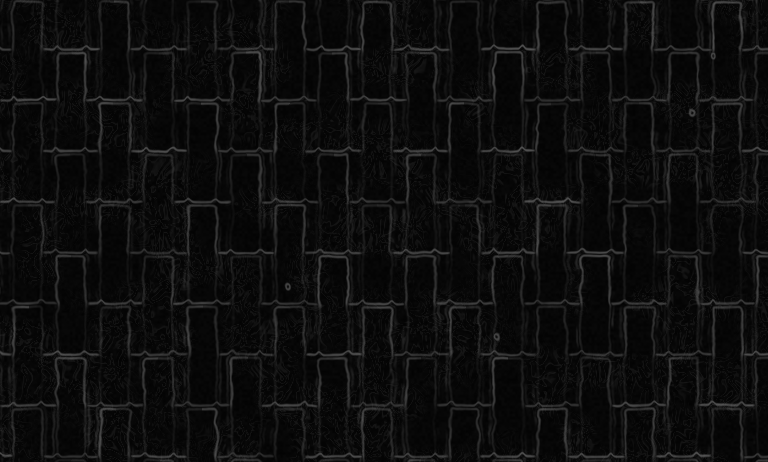
Write a Shadertoy shader that draws this pattern.

```glsl
// Dark wall of upright staggered bricks, drawn as thin worn grey edge lines.

const float COLUMNS = 17.57;      // brick columns across the canvas
const float BRICK_HEIGHT = 2.328; // in column widths
const float HALF_WIDTH = 0.325;   // half width of a brick face
const float LINE_WIDTH = 0.047;

float hash(vec2 p) {
    vec3 q = fract(p.xyx * vec3(0.1031, 0.1030, 0.0973));
    q += dot(q, q.yzx + 33.33);
    return fract((q.x + q.y) * q.z);
}

float noise(vec2 p) {
    vec2 cell = floor(p), f = fract(p);
    f = f * f * (3.0 - 2.0 * f);
    return mix(mix(hash(cell), hash(cell + vec2(1, 0)), f.x),
               mix(hash(cell + vec2(0, 1)), hash(cell + vec2(1, 1)), f.x), f.y);
}

float fbm(vec2 p) {
    float sum = 0.0, gain = 0.55;
    for (int i = 0; i < 3; i++) {
        sum += gain * noise(p);
        p = p * 2.03 + 17.3;
        gain *= 0.5;
    }
    return sum;
}

float roundedBox(vec2 p, vec2 halfSize, float radius) {
    vec2 q = abs(p) - halfSize + radius;
    return length(max(q, 0.0)) + min(max(q.x, q.y), 0.0) - radius;
}

float stroke(float dist, float width, float pixel) {
    return 1.0 - smoothstep(0.0, width + 0.3 * pixel, abs(dist));
}

// Face outline: bright around the upper half, faint below, with a patchy echo.
float brickEdges(vec2 local, vec2 id, float wear, float pixel) {
    vec2 center = vec2(0.0, 0.5 * BRICK_HEIGHT);
    float d = roundedBox(local - center, vec2(HALF_WIDTH, center.y - 0.045), 0.07);
    float upper = 1.0 - smoothstep(0.46, 0.54, local.y / BRICK_HEIGHT);
    float side = step(0.0, local.x);
    float strength = mix(0.35, 1.0, hash(id + vec2(side * 41.0, 7.0)));
    float outline = stroke(d, LINE_WIDTH, pixel) * mix(0.38, 1.0, upper);
    float echo = stroke(d - 0.085, LINE_WIDTH, pixel) * 0.42 * smoothstep(0.35, 0.7, wear);
    return max(outline, echo) * strength * mix(0.45, 1.1, wear);
}

// Bed joint: a line reaching both neighbours, with small bumps at the corners.
float bedJoint(vec2 local, vec2 id, float wear, float pixel) {
    float corner = abs(local.x) - HALF_WIDTH;
    float bump = 0.075 * exp(-corner * corner / 0.004);
    float reach = 1.0 - smoothstep(0.58, 0.68, abs(local.x));
    float strength = mix(0.65, 1.05, hash(id + 19.0));
    return stroke(local.y + 0.035 + bump, LINE_WIDTH, pixel) * reach * strength * mix(0.6, 1.1, wear);
}

// Rare small ring left by a chip in a brick face.
float chip(vec2 local, vec2 id, float pixel) {
    vec2 spot = vec2(hash(id + 3.0) - 0.5, hash(id + 5.0) * 1.8 + 0.25);
    float ring = length((local - spot) * vec2(1.0, 0.75)) - 0.045;
    return stroke(ring, 0.035, pixel) * step(0.94, hash(id + 11.0));
}

// Fine curling contours on the rough brick faces.
float surfaceContours(vec2 p) {
    vec2 bend = vec2(noise(p * 3.0), noise(p * 3.0 + 31.0));
    float height = fbm(p * vec2(5.0, 3.6) + bend * 1.5);
    float lines = 1.0 - smoothstep(0.0, 0.05, abs(fract(height * 5.0) - 0.5) * 0.2);
    return lines * smoothstep(0.3, 0.75, noise(p * 1.3 + 50.0));
}

void mainImage(out vec4 fragColor, in vec2 fragCoord) {
    float pixel = COLUMNS / iResolution.x;
    vec2 p = vec2(fragCoord.x, iResolution.y - fragCoord.y) * pixel - vec2(0.13, 0.0);

    // Uneven hand-laid edges
    vec2 wobble = vec2(fbm(p * vec2(2.5, 3.0)), fbm(p * 2.5 + 70.0)) - 0.48;
    vec2 q = p + wobble * vec2(0.13, 0.06);
    float wear = fbm(p * 2.2 + 90.0);

    float edges = 0.0;
    for (int i = -1; i <= 1; i++) {
        float column = floor(p.x) + float(i);
        float y = q.y / BRICK_HEIGHT - 0.5 * mod(column, 2.0);
        float x = q.x - column - 0.5;
        vec2 brickId = vec2(column, floor(y)) + 60.0;
        vec2 jointId = vec2(column, floor(y + 0.5)) + 60.0;
        vec2 brickLocal = vec2(x, fract(y) * BRICK_HEIGHT);
        vec2 jointLocal = vec2(x, (fract(y + 0.5) - 0.5) * BRICK_HEIGHT);
        edges = max(edges, brickEdges(brickLocal, brickId, wear, pixel));
        edges = max(edges, bedJoint(jointLocal, jointId, wear, pixel));
        edges = max(edges, chip(brickLocal, brickId, pixel) * 0.8);
    }

    // Dark ground, face texture and edge lines
    float grain = 0.012 + 0.022 * noise(p * 16.0);
    float texture_ = surfaceContours(p) * 0.055;
    float shade = grain + texture_ * (1.0 - edges * 0.7) + edges * 0.3;
    fragColor = vec4(vec3(shade), 1.0);
}
```
